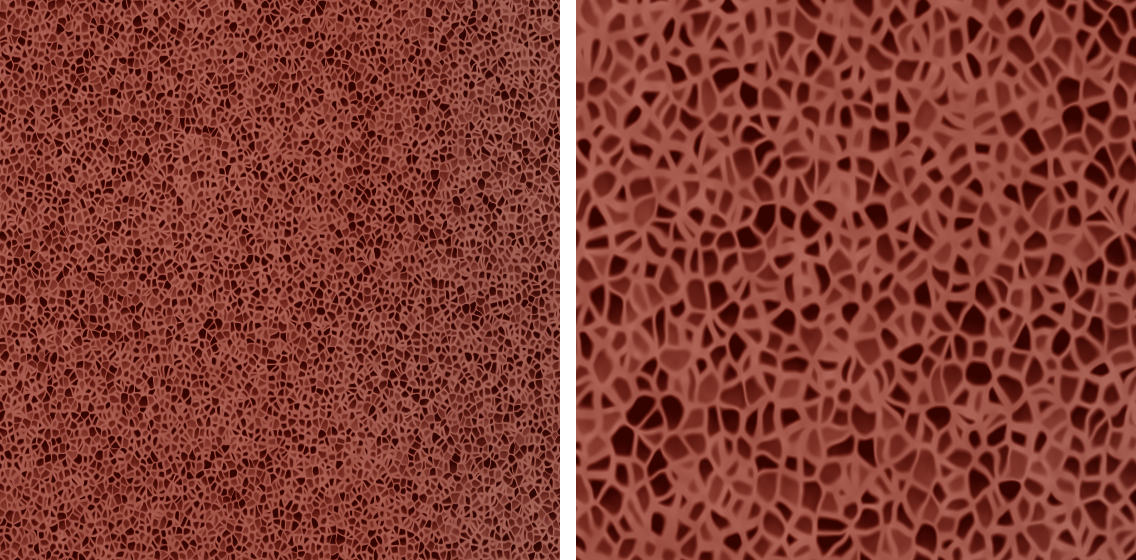
Left, the full canvas; right, a detail of the centre.
Write a Shadertoy shader that draws this texture.

```glsl
// Porous red clay foam: fine, slightly upright rounded pores between matte walls.

#define PORES vec2(88.0, 68.0)        // pore cells across and up the canvas
#define ROUNDNESS 16.0                // lower is rounder pore corners
#define WARP 0.35                     // bending of the walls, in cells
#define RIM 0.24                      // width of the slope into a pore
#define DEPTH_RANGE vec2(0.25, 1.02)  // shallowest and deepest pore
#define WALL_TONE 0.91                // mean brightness of the walls
#define GRAIN 0.17                    // mottling of the walls
#define DEEP vec3(0.20, 0.01, 0.00)
#define MID vec3(0.445, 0.095, 0.05)
#define LIGHT vec3(0.69, 0.40, 0.35)

vec2 hash2(vec2 p) {
    vec3 q = fract(p.xyx * vec3(0.1031, 0.1030, 0.0973));
    q += dot(q, q.yzx + 33.33);
    return fract((q.xx + q.yz) * q.zy);
}

// Smooth value noise, two independent channels
vec2 noise2(vec2 p) {
    vec2 i = floor(p), f = fract(p);
    f = f * f * (3.0 - 2.0 * f);
    vec2 low = mix(hash2(i), hash2(i + vec2(1, 0)), f.x);
    vec2 high = mix(hash2(i + vec2(0, 1)), hash2(i + vec2(1, 1)), f.x);
    return mix(low, high, f.y);
}

// Rounded distance to the cell wall; also returns the cell and its offset
float wallDistance(vec2 p, out vec2 cell, out vec2 toSeed) {
    vec2 base = floor(p);
    float nearest = 1e5;
    for (int y = -1; y <= 1; y++)
    for (int x = -1; x <= 1; x++) {
        vec2 id = base + vec2(x, y);
        vec2 d = id + hash2(id) - p;
        if (dot(d, d) < nearest) {
            nearest = dot(d, d);
            cell = id;
            toSeed = d;
        }
    }
    // Soft minimum over the bisectors with all neighbours
    float sum = 0.0;
    for (int y = -2; y <= 2; y++)
    for (int x = -2; x <= 2; x++) {
        if (x == 0 && y == 0) continue;
        vec2 id = cell + vec2(x, y);
        vec2 d = id + hash2(id) - p;
        vec2 across = d - toSeed;
        float edge = dot(0.5 * (d + toSeed), across) / max(length(across), 1e-3);
        sum += exp(-ROUNDNESS * edge);
    }
    return -log(sum) / ROUNDNESS;
}

void mainImage(out vec4 fragColor, in vec2 fragCoord) {
    vec2 uv = fragCoord / iResolution.xy;
    vec2 p = uv * PORES + 40.0;
    p += WARP * (noise2(p * 1.3 + 7.0) - 0.5);

    // Each pore has its own wall thickness and depth
    vec2 cell, toSeed;
    float edge = wallDistance(p, cell, toSeed);
    vec2 kind = hash2(cell + 211.0);
    float region = noise2(uv * 9.0 + 3.0).x - 0.5;
    float wall = mix(-0.05, 0.13, kind.x) - 0.04 * region;
    float pore = smoothstep(wall, wall + RIM, edge);
    float depth = mix(DEPTH_RANGE.x, DEPTH_RANGE.y, kind.y);

    // Light from above reaches the lower lip of the pores
    depth *= 1.0 - 0.45 * clamp(toSeed.y, -0.5, 0.5);

    // Matte mottling on the walls and broad uneven lighting
    float mottle = noise2(p * 2.7 + 91.0).x + noise2(p * 0.8 + 17.0).y - 1.0;
    float broad = noise2(uv * 3.0 + 5.0).y - 0.5;
    float tone = WALL_TONE + GRAIN * 0.6 * mottle + 0.06 * broad - depth * pore;
    tone = clamp(tone, 0.0, 1.08);

    // Curved ramp from pore shadow to wall
    vec3 color = mix(mix(DEEP, MID, tone), mix(MID, LIGHT, tone), tone);

    // Walls turn a little duller towards the right
    float dullness = 0.12 * smoothstep(0.5, 1.0, uv.x + 0.3 * broad);
    color = mix(color, vec3(dot(color, vec3(0.35, 0.45, 0.2))), dullness);
    fragColor = vec4(color, 1.0);
}
```
